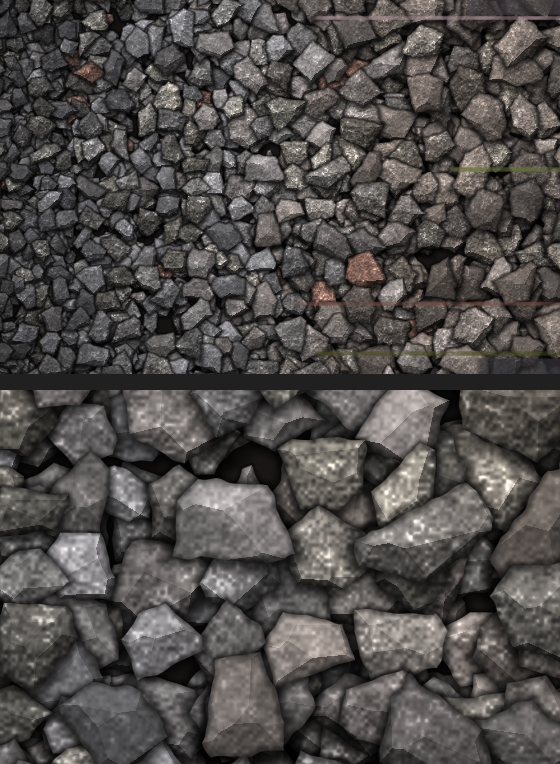
Top: the whole. Bottom: its middle third, enlarged.
Reproduce this texture procedurally as a Shadertoy shader.

```glsl
// A heap of wet, angular crushed stone, finer at the left and coarser at the right.
// Layers of scattered convex polygons with tilted facets are composited from the top
// down with contact shadows, then grained, vignetted and crossed by thin scan streaks.

#define STONE 0.034      // mean cell size of the stones
#define LAYERS 6         // layers of stones, the first one on top
#define PRESENCE 0.55    // share of cells that hold a stone in upper layers
#define SPREAD 1.4       // distance of the size-gradient centre
#define SIDES 6          // outline facets per stone
#define GRAIN 125.0      // frequency of the surface grain
#define SHADOW 0.27      // darkest contact shadow
#define EXPOSURE 0.97
#define COOL vec3(0.99, 0.99, 1.02)
#define WARM vec3(1.07, 0.98, 0.92)
#define RUST vec3(1.15, 0.88, 0.78)
#define GAP vec3(0.09, 0.08, 0.075)

const float TAU = 6.2831853;

float hash(vec2 p) {
    vec3 v = fract(p.xyx * 0.1031);
    v += dot(v, v.yzx + 33.33);
    return fract((v.x + v.y) * v.z);
}

float noise(vec2 p) {
    vec2 i = floor(p), f = fract(p);
    f = f * f * (3.0 - 2.0 * f);
    return mix(mix(hash(i), hash(i + vec2(1, 0)), f.x),
               mix(hash(i + vec2(0, 1)), hash(i + vec2(1, 1)), f.x), f.y);
}

float grain(vec2 p) {
    return 0.3 * noise(p * 0.3) + 0.35 * noise(p) + 0.35 * noise(p * 2.3 + 7.0);
}

// Outline distance in x, facet normal in yzw
vec4 stoneShape(vec2 p, vec2 seed) {
    float turn = TAU * hash(seed + 3.1);
    float stretch = 0.32 * hash(seed + 5.7);
    float outline = length(p) - 0.85;
    float height = 9.0;
    vec3 facet = vec3(0);
    for (int i = 0; i < SIDES + 2; i++) {
        float h = hash(seed + vec2(float(i) * 11.3, 71.0));
        float h2 = fract(h * 17.31);
        float a = turn + (float(i) + 0.8 * h2) * TAU / float(SIDES);
        vec2 dir = vec2(cos(a), sin(a));
        if (i < SIDES) {
            float c = cos(a - turn);
            float side = dot(p, dir) - (0.35 + 0.22 * h) * (1.0 + stretch * (2.0 * c * c - 1.0));
            float slope = mix(0.35, 1.7, fract(h * 91.7));
            outline = max(outline, side);
            if (-side * slope < height) {
                height = -side * slope;
                facet = vec3(dir * slope, 1);
            }
        } else {                     // two shallow planes form the top
            dir *= (i == SIDES) ? 1.0 : -1.0;
            float top = 0.15 + 0.05 * h2 - 0.5 * h * dot(p, dir);
            if (top < height) {
                height = top;
                facet = vec3(dir * 0.5 * h, 1);
            }
        }
    }
    return vec4(outline, normalize(facet));
}

vec3 stoneColour(vec4 shape, vec2 pos, vec2 seed, float warmth) {
    float kind = hash(seed + 13.3);
    float rough = hash(seed + 19.7);
    vec2 g = pos * GRAIN + seed * 3.7;
    float n = grain(g);

    // Rough facets catch the light unevenly
    float bump = n - grain(g + vec2(-0.15, 0.5));
    vec3 normal = normalize(shape.yzw + vec3(0, bump * mix(0.4, 0.95, rough), 0));
    float light = 0.29 + 0.74 * max(dot(normal, vec3(-0.2, 0.6, 0.775)), 0.0);

    vec3 tint = mix(COOL, WARM, clamp(warmth + 0.7 * (kind - 0.5), 0.0, 1.0));
    tint = mix(tint, vec3(1.04, 1.01, 0.91), 0.6 * smoothstep(0.6, 1.0, rough));
    if (kind > 0.985) tint = RUST;
    vec3 c = tint * mix(0.37, 0.65, hash(seed + 23.9)) * light;
    c *= 1.0 + mix(0.6, 1.3, rough) * (n - 0.5);
    c += 0.3 * smoothstep(0.62, 0.88, n) * light * mix(0.3, 1.0, rough);
    return c * mix(0.6, 1.0, smoothstep(0.0, 0.08, -shape.x));
}

// Thin horizontal band from x = start to the right border
float streak(vec2 uv, float y, float start, float halfWidth, float px) {
    float band = 1.0 - smoothstep(-px, px, abs(uv.y - y) - halfWidth);
    float broken = 0.8 + 0.2 * sin(uv.x * 70.0 + y * 90.0);
    return band * smoothstep(start, start + 0.01, uv.x) * broken;
}

void mainImage(out vec4 fragColor, in vec2 fragCoord) {
    vec2 uv = fragCoord / iResolution.xy;
    vec2 pos = fragCoord / iResolution.y;
    float px = 1.0 / iResolution.y;

    // A log-polar map enlarges the stones rightwards and keeps their shape
    vec2 z = pos + vec2(SPREAD, -0.5);
    float zoom = length(z);
    vec2 q = vec2(log(zoom), atan(z.y, z.x));
    float warmth = smoothstep(0.1, 0.95, uv.x);
    float wobble = 0.06 * (noise(pos * 75.0) - 0.5);

    // Stop as soon as nothing below can still be seen
    vec3 col = vec3(0);
    float visible = 1.0;
    for (int layer = 0; layer < LAYERS; layer++) {
        if (visible < 0.03) break;
        float cell = STONE * (0.72 + 0.62 * fract(0.75 + float(layer) * 0.618));
        float presence = layer < LAYERS - 2 ? PRESENCE : 0.9;
        vec2 grid = q / cell + float(layer) * 0.37;
        for (int k = 0; k < 9; k++) {
            if (visible < 0.03) break;
            vec2 id = floor(grid) + vec2(k % 3 - 1, k / 3 - 1);
            vec2 seed = id + float(layer) * vec2(137.0, 259.0) + 200.0;
            if (hash(seed) > presence) continue;
            vec2 jitter = vec2(hash(seed + 37.3), hash(seed + 53.9)) - 0.5;
            vec2 p = grid - id - 0.5 - 0.5 * jitter;
            if (dot(p, p) > 1.0) continue;

            vec4 shape = stoneShape(p, seed);
            shape.x += wobble;
            float soft = 0.8 * px / (zoom * cell);
            float cover = 1.0 - smoothstep(-soft, soft, shape.x);
            if (cover > 0.0) col += visible * cover * stoneColour(shape, pos, seed, warmth);
            float reach = 0.15 - 0.12 * clamp(p.y, -1.0, 1.0);
            visible *= (1.0 - cover) * mix(SHADOW, 1.0, smoothstep(-0.03, reach, shape.x));
        }
    }
    col += visible * GAP;

    // Vignette, deeper at the left and in the corners
    vec2 v = (uv - vec2(0.54, 0.53)) * vec2(1.0, 0.85);
    col *= EXPOSURE * (1.12 - 0.85 * dot(v, v)) * mix(0.82, 1.0, smoothstep(0.0, 0.35, uv.x));

    // Scan streaks and smeared strips at the right
    col = mix(col, vec3(0.27, 0.25, 0.27), 0.7 * streak(uv, 0.985, 0.83, 0.025, px));
    col = mix(col, vec3(0.19, 0.19, 0.21), 0.8 * streak(uv, 0.015, 0.85, 0.026, px));
    col = mix(col, vec3(0.64, 0.54, 0.57), 0.8 * streak(uv, 0.952, 0.56, 0.005, px));
    col = mix(col, vec3(0.40, 0.45, 0.22), 0.8 * streak(uv, 0.547, 0.80, 0.006, px));
    col = mix(col, vec3(0.45, 0.30, 0.26), 0.7 * streak(uv, 0.188, 0.52, 0.005, px));
    col = mix(col, vec3(0.29, 0.30, 0.13), 0.7 * streak(uv, 0.055, 0.56, 0.006, px));
    fragColor = vec4(clamp(col, 0.0, 1.0), 1.0);
}
```
